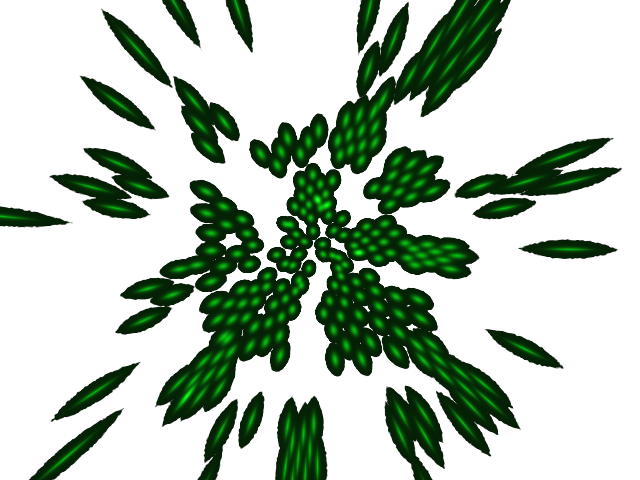
A Shadertoy shader for this background:

```glsl
// Glowing green streaks bursting outward from a dense core on white.

const vec2  CENTER       = vec2(0.492, 0.488);   // fraction of the canvas
const vec2  HALF_WIDTH   = vec2(0.0150, 0.0200); // at the center and further out
const float BASE_LENGTH  = 0.0185;               // in canvas heights
const float STRETCH      = 0.30;                 // extra length per radius squared
const int   CORE_COUNT   = 30;
const float CORE_RADIUS  = 0.095;
const int   OUTER_COUNT  = 10;
const vec2  OUTER_RANGE  = vec2(0.48, 0.70);
const float OUTER_START  = 2.95;                 // skips the top
const float OUTER_SWEEP  = 4.05;
const float GLOW_POWER   = 6.5;
const float ROUGHNESS    = 0.16;                 // ragged outlines
const float GRAIN_SCALE  = 190.0;
const int   BUNDLE_COUNT = 12;
// Bundles: angle, radius, angular half spread, radial half spread.
// In both rings the fullest bundles come first.
const vec4 INNER_BUNDLES[BUNDLE_COUNT] = vec4[](
    vec4( 1.57, 0.11, 0.35, 0.04),
    vec4( 0.08, 0.12, 0.30, 0.05),
    vec4( 0.62, 0.23, 0.20, 0.06),
    vec4( 1.20, 0.25, 0.17, 0.06),
    vec4(-0.08, 0.24, 0.12, 0.06),
    vec4(-0.70, 0.20, 0.24, 0.09),
    vec4(-1.20, 0.18, 0.26, 0.08),
    vec4(-2.06, 0.18, 0.20, 0.08),
    vec4(-2.48, 0.19, 0.16, 0.08),
    vec4( 1.82, 0.21, 0.33, 0.03),
    vec4(-2.98, 0.19, 0.20, 0.07),
    vec4( 2.85, 0.20, 0.20, 0.06));
const vec4 OUTER_BUNDLES[BUNDLE_COUNT] = vec4[](
    vec4( 0.96, 0.50, 0.11, 0.11),
    vec4(-0.75, 0.40, 0.07, 0.11),
    vec4(-1.64, 0.43, 0.09, 0.07),
    vec4(-2.28, 0.33, 0.08, 0.09),
    vec4( 0.27, 0.48, 0.10, 0.12),
    vec4( 2.85, 0.41, 0.14, 0.08),
    vec4( 2.30, 0.34, 0.13, 0.06),
    vec4(-2.85, 0.33, 0.16, 0.06),
    vec4( 1.24, 0.42, 0.14, 0.10),
    vec4(-1.07, 0.42, 0.10, 0.05),
    vec4(-2.10, 0.41, 0.24, 0.06),
    vec4( 2.20, 0.55, 0.42, 0.06));

const vec3 PAPER      = vec3(1.0);
const vec3 RIM_GREEN  = vec3(0.01, 0.06, 0.01);
const vec3 BODY_GREEN = vec3(0.02, 0.13, 0.02);
const vec3 CORE_GREEN = vec3(0.03, 0.85, 0.07);
const vec3 HOT_GREEN  = vec3(0.40, 0.25, 0.40);

vec2 hash2(float n) {
    vec3 p = fract(vec3(n) * vec3(0.1031, 0.1030, 0.0973));
    p += dot(p, p.yzx + 33.33);
    return fract((p.xx + p.yz) * p.zy);
}

float valueNoise(vec2 p) {
    vec2 cell = floor(p) + 500.0;
    vec2 f = smoothstep(0.0, 1.0, fract(p));
    float n = cell.x + 157.0 * cell.y;
    return mix(mix(hash2(n).x, hash2(n + 1.0).x, f.x),
               mix(hash2(n + 157.0).x, hash2(n + 158.0).x, f.x), f.y);
}

// Adds a radial streak: deepest cover in x, summed core light in y.
void addStreak(inout vec2 field, vec2 p, float angle, float radius) {
    vec2 dir = vec2(cos(angle), sin(angle));
    float across = abs(dot(p, vec2(-dir.y, dir.x)));
    float u = (dot(p, dir) - radius) / (BASE_LENGTH + STRETCH * radius * radius);
    float halfWidth = mix(HALF_WIDTH.x, HALF_WIDTH.y, smoothstep(0.0, 0.25, radius));
    // Near streaks are round, far ones are pointed lenses.
    float roundness = mix(2.0, 1.1, smoothstep(0.1, 0.5, radius));
    float depth = 1.0 - u * u - pow(across / halfWidth, roundness);
    field.x = max(field.x, depth);
    field.y += 0.85 * pow(max(depth, 0.0), GLOW_POWER);
}

// Fills an angular patch evenly with streaks.
void addBundle(inout vec2 field, vec2 p, vec4 bundle, int size, float seed) {
    float offset = hash2(seed).x;
    for (int i = 0; i < size; i++) {
        float turn = (float(i) + 0.5) / float(size);
        float reach = fract(float(i) * 0.618034 + offset);
        vec2 place = bundle.xy + bundle.zw * (2.0 * vec2(turn, reach) - 1.0);
        addStreak(field, p, place.x, place.y);
    }
}

void mainImage(out vec4 fragColor, in vec2 fragCoord) {
    vec2 p = (fragCoord - CENTER * iResolution.xy) / iResolution.y;
    vec2 field = vec2(-10.0, 0.0);

    // Small cloud at the center
    for (int i = 0; i < CORE_COUNT; i++) {
        vec2 rnd = hash2(float(i) + 11.0);
        float rank = (float(i) + rnd.y) / float(CORE_COUNT);
        addStreak(field, p, 2.4 * float(i) + rnd.x, CORE_RADIUS * sqrt(rank));
    }

    // Loose outer rays
    for (int i = 0; i < OUTER_COUNT; i++) {
        vec2 rnd = hash2(float(i) + 307.0);
        float angle = OUTER_START + OUTER_SWEEP * (float(i) + rnd.x) / float(OUTER_COUNT);
        addStreak(field, p, angle, mix(OUTER_RANGE.x, OUTER_RANGE.y, rnd.y));
    }

    // Two rings of bundles
    for (int b = 0; b < BUNDLE_COUNT; b++) {
        addBundle(field, p, INNER_BUNDLES[b], b < 9 ? 12 : 7, float(b) + 31.0);
        addBundle(field, p, OUTER_BUNDLES[b], b < 4 ? 10 : 4, float(b) + 71.0);
    }

    // Ragged outline, rim, glowing axis, then lay over the paper
    float depth = field.x + ROUGHNESS * (valueNoise(p * GRAIN_SCALE) - 0.5);
    float edge = 0.8 / (iResolution.y * HALF_WIDTH.y);
    vec3 color = mix(RIM_GREEN, BODY_GREEN, smoothstep(0.0, 0.14, depth));
    color += (CORE_GREEN - BODY_GREEN) * min(field.y, 1.1);
    color += HOT_GREEN * smoothstep(0.9, 2.0, field.y);
    fragColor = vec4(mix(PAPER, min(color, 1.0), smoothstep(-edge, edge, depth)), 1.0);
}
```
